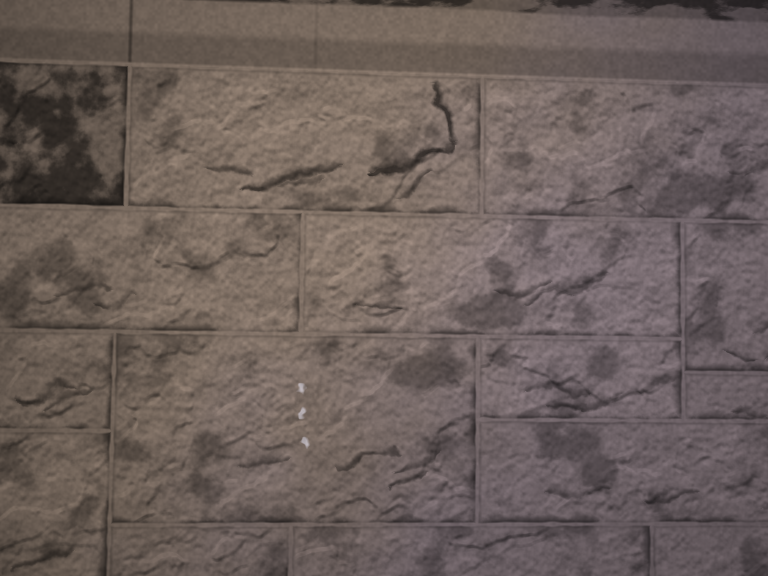
Give the GLSL for this texture, as a WebGL 2 fragment shader.

```glsl
#version 300 es
precision highp float;
// Wall of rough-faced sandstone under a smooth moulded course, in dim light.
// Cuts split the plane into unequal blocks; each block gets seeded noise relief,
// broken ledges, stains and shadowed edges, framed by thin pale mortar.
uniform vec2 u_resolution;
out vec4 fragColor;

float hash(vec2 p) {
  vec3 q = fract(vec3(p.xyx) * 0.1031);
  q += dot(q, q.yzx + 33.33);
  return fract((q.x + q.y) * q.z);
}

float noise(vec2 p) {
  vec2 i = floor(p), f = fract(p);
  f = f * f * (3.0 - 2.0 * f);
  return mix(mix(hash(i), hash(i + vec2(1, 0)), f.x),
             mix(hash(i + vec2(0, 1)), hash(i + vec2(1, 1)), f.x), f.y);
}

float fbm(vec2 p) {
  float sum = 0.0, amp = 0.5;
  for (int i = 0; i < 5; i++) {
    sum += amp * noise(p);
    p = mat2(1.6, 1.2, -1.2, 1.6) * p + 7.3;
    amp *= 0.5;
  }
  return sum;
}

// Narrows a span to the side of the joint on which v lies.
void cut(float v, float joint, inout vec2 span) {
  if (v < joint) span.y = min(span.y, joint);
  else span.x = max(span.x, joint);
}

// Finds the block around q as its horizontal and vertical spans.
void findBlock(vec2 q, out vec2 sx, out vec2 sy) {
  sx = vec2(-0.25, 1.65);
  sy = vec2(-0.12, 0.896);
  cut(q.y, 0.644, sy);
  if (q.y > 0.644) { cut(q.x, 0.212, sx); cut(q.x, 0.835, sx); return; }
  if (q.x > 1.186 && q.y > 0.277) {
    cut(q.x, 1.186, sx); cut(q.y, 0.277, sy); cut(q.y, 0.366, sy); return;
  }
  cut(q.y, 0.427, sy);
  if (q.y > 0.427) { cut(q.x, 0.522, sx); cut(q.x, 1.186, sx); return; }
  cut(q.x, 0.199, sx);
  if (q.x < 0.199) { cut(q.y, 0.253, sy); return; }
  cut(q.y, 0.088, sy);
  if (q.y < 0.088) { cut(q.x, 0.511, sx); cut(q.x, 1.13, sx); return; }
  cut(q.x, 0.830, sx);
  if (q.x > 0.830) {
    cut(q.y, 0.277, sy);
    if (q.y > 0.277) cut(q.x, 1.186, sx);
  }
}

// Chiselled height: grain plus slanted terraces.
float relief(vec2 p, float seed) {
  vec2 bent = p + 0.02 * noise(p * 30.0);
  float terrace = fbm(mat2(0.94, -0.34, 0.34, 0.94) * bent * vec2(6.0, 10.0) + seed);
  return 0.50 * fbm(p * 24.0 + seed) + 0.20 * smoothstep(0.52, 0.58, terrace)
       + 0.08 * smoothstep(0.36, 0.41, terrace) + 0.10 * noise(p * 120.0);
}

// Soft ragged undercut along a segment, sharper below than above.
float ledge(vec2 p, vec2 a, vec2 b, float width) {
  p += 0.045 * (vec2(fbm(p * 20.0), fbm(p * 20.0 + 31.0)) - 0.48);
  vec2 ab = b - a;
  float t = clamp(dot(p - a, ab) / dot(ab, ab), 0.0, 1.0);
  float w = width * (0.15 + 3.4 * t * (1.0 - t));
  vec2 off = p - a - ab * t;
  float soft = off.y > 0.0 ? 0.009 : 0.004;
  return (1.0 - smoothstep(0.0, w + soft, length(off))) * (0.6 + 0.7 * noise(p * 45.0));
}

void main() {
  vec2 p = gl_FragCoord.xy / u_resolution.y;
  float px = 1.5 / u_resolution.y;
  // Slight camera tilt
  vec2 q = p + vec2(-0.035 * (p.y - 0.4) * (1.0 - p.x), p.x * (0.046 * p.y - 0.006));
  float cloud = fbm(p * 5.0 + 3.0), grain = noise(p * 210.0) + noise(p * 130.0) - 1.0;
  vec3 tint = mix(vec3(0.555, 0.487, 0.435), vec3(0.475, 0.425, 0.445),
                  smoothstep(0.35, 1.2, p.x + 0.6 * (0.5 - p.y) + 0.5 * (cloud - 0.5)));
  vec3 color;

  if (q.y > 0.896) {
    // Moulded course: shaded bevel, paler fillet, rough stone above
    float fillet = smoothstep(0.944, 0.960, q.y);
    color = tint * mix(0.78, 0.92, fillet) * (0.95 + 0.1 * cloud);
    color *= 1.0 - 0.35 * (1.0 - smoothstep(0.0, 0.003 + px, abs(q.x - 0.212)));
    color *= 1.0 - 0.10 * (1.0 - smoothstep(0.0, 0.003 + px, abs(q.x - 0.54)));
    float rough = smoothstep(1.010, 1.018, q.y + 0.008 * (cloud - 0.5));
    color *= 1.0 - rough * (0.2 + 0.4 * smoothstep(0.4, 0.6, fbm(p * vec2(20.0, 45.0))));
    color = mix(tint * 0.98, color, smoothstep(0.001, 0.004 + px, q.y - 0.896));
  } else {
    vec2 sx, sy;
    findBlock(q, sx, sy);
    float seed = 40.0 * hash(vec2(sx.x + 3.0 * sx.y, sy.x + 5.0 * sy.y) * 91.0);
    float right = sx.y - q.x, bottom = q.y - sy.x;
    float edge = min(min(q.x - sx.x, right), min(bottom, sy.y - q.y));
    // Stone face lit from above, flatter along its margin
    float slope = relief(q, seed) - relief(q + vec2(-0.002, 0.006), seed);
    slope *= smoothstep(-0.006, 0.022, edge);
    color = tint * (0.95 + 0.07 * hash(vec2(seed, 2.0)) + 0.16 * (cloud - 0.5));
    color *= clamp(1.0 + (slope < 0.0 ? 1.7 : 1.1) * slope, 0.5, 1.13);
    // Broken ledges, mostly low on each block
    float dark = 0.0;
    vec2 low = vec2(sx.x, sy.x), size = vec2(sx.y - sx.x, sy.y - sy.x);
    for (float i = 0.0; i < 4.0; i++) {
      vec2 r = vec2(hash(vec2(seed, i + 5.0)), hash(vec2(seed, i + 15.0)));
      vec2 a = low + size * vec2(0.1 + 0.7 * r.x, 0.10 + 0.30 * r.y);
      dark = max(dark, 0.6 * ledge(q, a, a + vec2(0.04 + 0.07 * r.y, 0.05 * r.x - 0.01), 0.004));
    }
    // Deep notch in the long upper block
    dark = max(dark, ledge(q, vec2(0.75, 0.885), vec2(0.79, 0.775), 0.006));
    dark = max(dark, ledge(q, vec2(0.79, 0.77), vec2(0.64, 0.71), 0.007));
    dark = max(dark, ledge(q, vec2(0.58, 0.73), vec2(0.41, 0.68), 0.009));
    color *= 1.0 - 0.55 * min(dark, 1.0);
    // Soot, heaviest on the upper left block
    float soot = smoothstep(0.52, 0.72, fbm(q * 15.0 + seed)) * 0.26;
    if (sx.y < 0.25 && sy.x > 0.6) soot = 0.16 + 0.42 * smoothstep(0.36, 0.62, fbm(q * 22.0));
    color *= 1.0 - soot;
    // Small white chips in a column
    for (float i = 0.0; i < 3.0; i++) {
      vec2 c = vec2(0.523 + 0.004 * i * (i - 1.0), 0.327 - 0.041 * i - 0.003 * i * i);
      float d = length((p - c) * vec2(1.0, 0.8)) + 0.008 * (noise(p * 150.0) - 0.4);
      color = mix(color, vec3(0.75, 0.72, 0.74), 1.0 - smoothstep(0.003, 0.006 + px, d));
    }
    // Ragged shadow inside lower and right edges, then mortar
    float rag = fbm(q * 26.0 + seed);
    float shade = 1.0 - smoothstep(0.003, 0.008 + 0.034 * rag * rag, min(right, bottom));
    color *= 1.0 - 0.40 * shade * smoothstep(0.28, 0.58, rag);
    color *= 1.0 - 0.22 * (1.0 - smoothstep(0.002, 0.010, edge)) * (0.4 + rag);
    float wobble = 0.003 * (noise(q * 50.0) - 0.5);
    color = mix(tint * (0.96 + 0.16 * (cloud - 0.5)), color,
                smoothstep(0.0012, 0.0035 + px, edge + wobble));
  }

  // Camera grain and falloff of the light
  vec2 away = (p - vec2(0.8, 0.58)) * vec2(0.9, 1.0);
  color *= (1.0 + 0.09 * grain) * (1.02 - 0.46 * dot(away, away));
  fragColor = vec4(color, 1.0);
}
```
